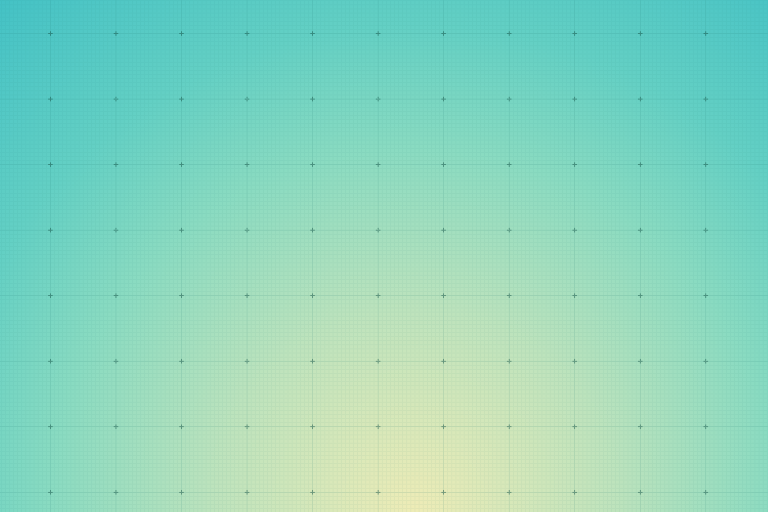
Write a Shadertoy shader that draws this background.

```glsl
// Warm glow rising from the bottom edge into teal, under faint graph paper.
// A radial multi-stop gradient carries the colour; box-filtered lines draw
// the fine grid, the major grid and a small plus at each major crossing.

const vec2 SHEET = vec2(1.5, 1.0);           // sheet size, height = 1
const vec2 GLOW_CENTER = vec2(0.81, 0.0);
const vec2 GRID_ORIGIN = vec2(0.0985, 0.0385);
const float MAJOR_CELL = 0.128;
const float MINOR_CELL = MAJOR_CELL / 16.0;
const float LINE_WIDTH = 0.001;
const float PLUS_WIDTH = 0.0013;
const float PLUS_LENGTH = 0.009;

const vec3 INK = vec3(0.10, 0.45, 0.42);
const vec3 PLUS_INK = vec3(0.06, 0.30, 0.25);
const float MINOR_ALPHA = 0.10;
const float MAJOR_ALPHA = 0.16;
const float PLUS_ALPHA = 0.70;

const int STOPS = 5;
const float STOP_RADIUS[STOPS] = float[](0.0, 0.39, 0.71, 0.95, 1.30);
const vec3 STOP_COLOR[STOPS] = vec3[](
    vec3(0.935, 0.925, 0.715),
    vec3(0.745, 0.890, 0.738),
    vec3(0.540, 0.858, 0.757),
    vec3(0.390, 0.814, 0.768),
    vec3(0.262, 0.758, 0.775));

// Piecewise linear colour by distance from the glow centre.
vec3 glow(float radius) {
    vec3 color = STOP_COLOR[0];
    for (int i = 1; i < STOPS; i++) {
        float t = (radius - STOP_RADIUS[i - 1]) / (STOP_RADIUS[i] - STOP_RADIUS[i - 1]);
        color = mix(color, STOP_COLOR[i], clamp(t, 0.0, 1.0));
    }
    return color;
}

// Signed offset to the nearest multiple of the cell size.
vec2 nearest(vec2 p, float cell) {
    return p - cell * round(p / cell);
}

// Share of a pixel covered by a band of the given width, per axis.
vec2 coverage(vec2 offset, float width, vec2 pixel) {
    vec2 high = min(offset + 0.5 * pixel, vec2(0.5 * width));
    vec2 low = max(offset - 0.5 * pixel, vec2(-0.5 * width));
    return clamp((high - low) / pixel, 0.0, 1.0);
}

void mainImage(out vec4 fragColor, in vec2 fragCoord) {
    vec2 pixel = SHEET / iResolution.xy;
    vec2 p = fragCoord * pixel;
    vec3 color = glow(distance(p, GLOW_CENTER));

    // Fine and major rulings
    vec2 grid = p - GRID_ORIGIN;
    vec2 majorOffset = nearest(grid, MAJOR_CELL);
    vec2 minorLine = coverage(nearest(grid, MINOR_CELL), LINE_WIDTH, pixel);
    vec2 majorLine = coverage(majorOffset, LINE_WIDTH, pixel);
    color = mix(color, INK, MINOR_ALPHA * max(minorLine.x, minorLine.y));
    color = mix(color, INK, MAJOR_ALPHA * max(majorLine.x, majorLine.y));

    // Plus marks at major crossings
    vec2 thin = coverage(majorOffset, PLUS_WIDTH, pixel);
    vec2 arm = coverage(majorOffset, PLUS_LENGTH, pixel);
    float plus = max(thin.x * arm.y, thin.y * arm.x);
    color = mix(color, PLUS_INK, PLUS_ALPHA * plus);

    fragColor = vec4(color, 1.0);
}
```
